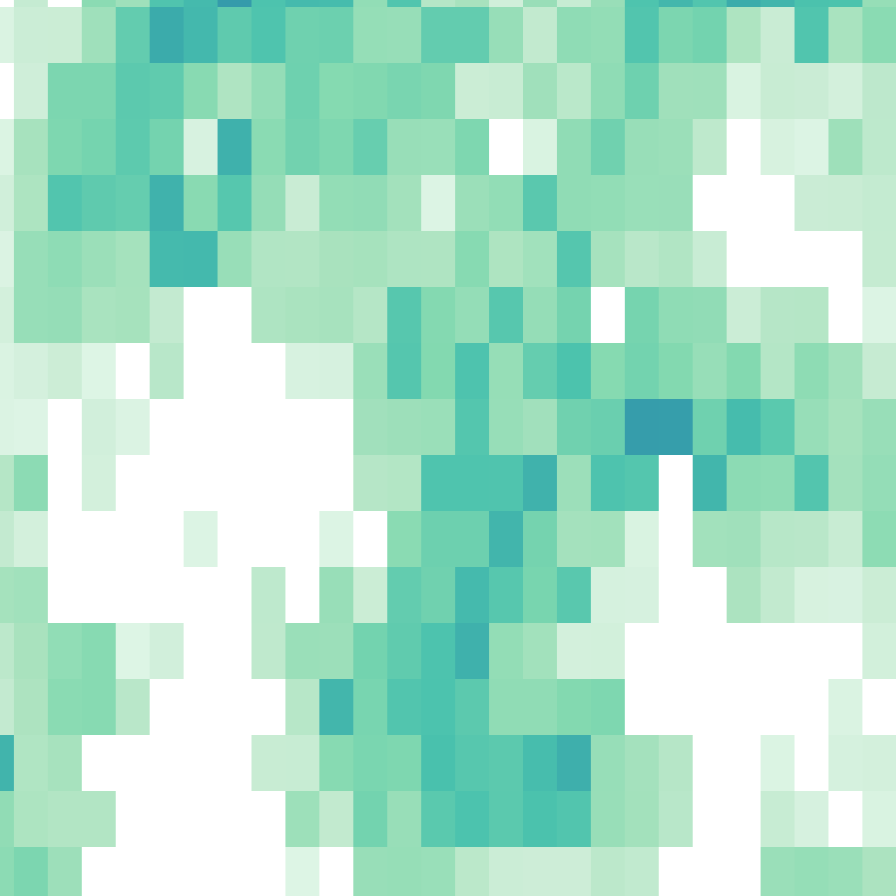
A WebGL 1 fragment shader for this texture:

```glsl
precision highp float;
// A mosaic of upright cells in white, mint and teal. Each cell takes one value
// from two layers of smooth noise plus grain; some cells copy a neighbour so that
// blocks form. The value is spread evenly over 0..1 and read through a colour ramp.

#define GRID vec2(26.4, 16.0)      // cells across and up the canvas
#define GRID_SHIFT vec2(0.59, 0.125)
#define BROAD_FREQ 3.7             // large patches per canvas
#define MEDIUM_FREQ 8.0            // small clusters per canvas
#define MEDIUM_WEIGHT 0.8
#define GRAIN_WEIGHT 0.4
#define MERGE_CHANCE vec2(0.4, 0.25)
#define DRIFT 0.04                 // slight tint change inside a block
#define WHITE_SHARE 0.17
#define HOLE_CHANCE 0.025          // lone white cells
#define SEED 17.0

uniform vec2 u_resolution;

float hash(vec2 p, float layer) {
  vec3 q = fract(vec3(p.xyx + SEED + layer * 31.7) * vec3(0.1031, 0.1030, 0.0973));
  q += dot(q, q.yzx + 33.33);
  return fract((q.x + q.y) * q.z);
}

float valueNoise(vec2 p, float layer) {
  vec2 i = floor(p);
  vec2 f = fract(p);
  f = f * f * (3.0 - 2.0 * f);
  float low = mix(hash(i, layer), hash(i + vec2(1.0, 0.0), layer), f.x);
  float high = mix(hash(i + vec2(0.0, 1.0), layer), hash(i + 1.0, layer), f.x);
  return mix(low, high, f.y);
}

// Blend weight of value v between two stops of the ramp.
float between(float a, float b, float v) {
  return clamp((v - a) / (b - a), 0.0, 1.0);
}

vec3 ramp(float v) {
  vec3 palest = vec3(0.87, 0.96, 0.90);
  vec3 pale = vec3(0.80, 0.93, 0.84);
  vec3 mint = vec3(0.67, 0.89, 0.75);
  vec3 green = vec3(0.51, 0.85, 0.69);
  vec3 teal = vec3(0.29, 0.76, 0.68);
  vec3 deepTeal = vec3(0.22, 0.65, 0.67);
  vec3 blue = vec3(0.20, 0.58, 0.67);
  vec3 c = mix(palest, pale, between(0.17, 0.32, v));
  c = mix(c, mint, between(0.32, 0.52, v));
  c = mix(c, green, between(0.52, 0.77, v));
  c = mix(c, teal, between(0.77, 0.92, v));
  c = mix(c, deepTeal, between(0.92, 0.97, v));
  c = mix(c, blue, between(0.97, 0.99, v));
  return v < WHITE_SHARE ? vec3(1.0) : c;
}

vec3 cellColor(vec2 cell) {
  // Some cells take the value of the cell to the left or below.
  vec2 chance = vec2(hash(cell, 1.0), hash(cell, 2.0));
  vec2 source = cell - step(chance, MERGE_CHANCE);
  vec2 place = (source + 0.5) / GRID;

  float broad = valueNoise(place * BROAD_FREQ, 3.0) - 0.5;
  float medium = valueNoise(place * MEDIUM_FREQ, 4.0) - 0.5;
  float grain = hash(source, 5.0) - 0.5;
  float total = broad + MEDIUM_WEIGHT * medium + GRAIN_WEIGHT * grain;

  // Divide by the standard deviation, then spread evenly with a logistic curve.
  float deviation = sqrt(0.046 * (1.0 + MEDIUM_WEIGHT * MEDIUM_WEIGHT)
                         + GRAIN_WEIGHT * GRAIN_WEIGHT / 12.0);
  float value = 1.0 / (1.0 + exp(-1.7 * total / deviation));
  value += DRIFT * (hash(cell, 6.0) - 0.5);

  float hole = step(hash(cell, 7.0), HOLE_CHANCE);
  return mix(ramp(value), vec3(1.0), hole);
}

void main() {
  vec2 p = gl_FragCoord.xy / u_resolution * GRID + GRID_SHIFT;

  // Blend the four nearest cells across a seam about one pixel wide.
  vec2 corner = floor(p - 0.5);
  vec2 seam = GRID / u_resolution;
  vec2 w = clamp((fract(p - 0.5) - 0.5) / seam + 0.5, 0.0, 1.0);
  vec3 low = mix(cellColor(corner), cellColor(corner + vec2(1.0, 0.0)), w.x);
  vec3 high = mix(cellColor(corner + vec2(0.0, 1.0)), cellColor(corner + 1.0), w.x);
  gl_FragColor = vec4(mix(low, high, w.y), 1.0);
}
```
